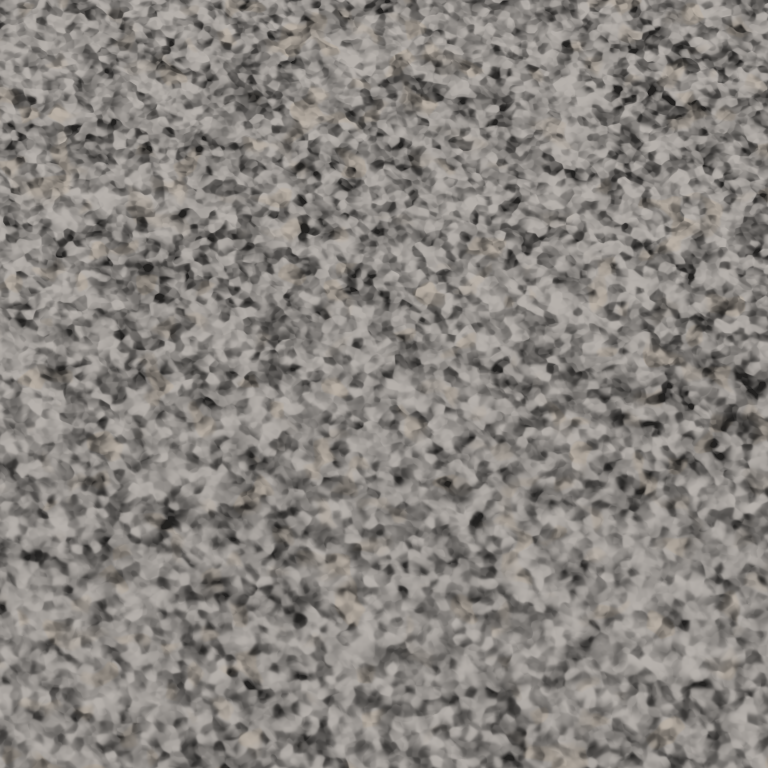
A WebGL 1 fragment shader for this texture:

```glsl
precision highp float;
// Grey speckled granite: soft pale and dark mineral grains, crisper and flatter toward the top.
uniform vec2 u_resolution;

const vec3 STONE_TINT = vec3(1.02, 0.992, 0.965);
const vec3 RUST_TINT = vec3(1.07, 0.99, 0.89);
const float MEAN_TONE = 0.537;
const float CONTRAST = 0.42;
const float DARK_SKEW = 0.27;

// Three random values in 0..1 for a cell
vec3 hash3(vec2 cell, float seed) {
  vec3 q = fract(vec3(cell.xyx + seed) * vec3(0.1031, 0.1030, 0.0973));
  q += dot(q, q.yxz + 33.33);
  return fract((q.xxy + q.yzz) * q.zyx);
}

// Cellular noise: random grain tones blended by distance, centred on zero
float grains(vec2 p, float sharpness, float seed) {
  vec2 cell = floor(p);
  vec2 local = p - cell;
  float toneSum = 0.0;
  float weightSum = 0.0;
  for (int y = -1; y <= 1; y++) {
    for (int x = -1; x <= 1; x++) {
      vec2 offset = vec2(float(x), float(y));
      vec3 grain = hash3(cell + offset, seed);
      vec2 d = offset + grain.xy - local;
      float weight = exp(-sharpness * dot(d, d));
      toneSum += weight * grain.z;
      weightSum += weight;
    }
  }
  return toneSum / weightSum - 0.5;
}

// Layered sines bend the grain outlines
vec2 bend(vec2 p, float amount) {
  vec2 wave = sin(p.yx * vec2(97.0, 83.0) + 2.0 * sin(p * 41.0));
  wave += 0.5 * sin(p.yx * vec2(211.0, 187.0) + p * 63.0);
  return p + amount * wave;
}

// Foreshortening: grains grow flatter with height
vec2 recede(vec2 p) {
  return vec2(p.x + 0.06 * p.y, p.y * (1.0 + 0.12 * p.y));
}

float stoneTone(vec2 p, float focus) {
  float sharpness = mix(5.0, 8.0, focus);
  float mix1 = grains(p * 86.0, sharpness, 3.0);
  float clusters = grains(p * 43.0 + 7.3, 5.0, 19.0);
  float detail = grains(p * 150.0 + 2.7, 5.0, 41.0);
  float mottle = grains(p * 13.0 + 4.1, 4.0, 67.0);
  float z = mix1 + 0.5 * clusters + mix(0.25, 0.45, focus) * detail + 0.22 * mottle;
  return MEAN_TONE + CONTRAST * z - DARK_SKEW * z * z;
}

void main() {
  vec2 uv = gl_FragCoord.xy / u_resolution.y;
  float focus = smoothstep(0.2, 0.8, uv.y);
  vec2 p = recede(bend(uv, 0.0016));

  float tone = clamp(stoneTone(p, focus), 0.13, 0.74);

  // Sparse warm stains
  float rust = smoothstep(0.22, 0.42, grains(p * 38.0 + 5.9, 6.0, 83.0));
  vec3 tint = mix(STONE_TINT, RUST_TINT, 0.45 * rust);

  gl_FragColor = vec4(tone * tint, 1.0);
}
```
